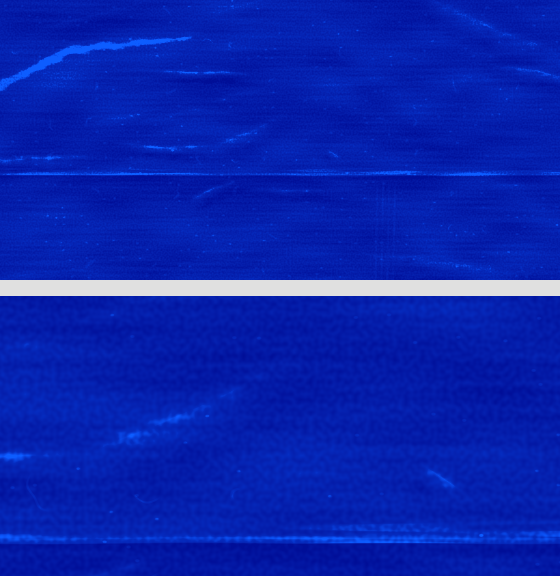
Top: the whole. Bottom: its middle third, enlarged.
Reproduce this texture procedurally as a Shadertoy shader.

```glsl
// Creased blue plastic film: a dark to bright tone is summed from soft waves,
// tapered creases, one wide glint, a horizontal fold, scratches, dust and grain,
// then mapped to a four-step blue ramp. Lengths are in canvas heights.

const float PI = 3.14159;
const vec3 DEEP_BLUE  = vec3(0.01, 0.09, 0.64);
const vec3 FILM_BLUE  = vec3(0.02, 0.13, 0.69);
const vec3 SHEEN_BLUE = vec3(0.02, 0.17, 0.75);
const vec3 GLINT_BLUE = vec3(0.04, 0.30, 0.93);

float hash(vec2 p) {
    vec3 q = fract(vec3(p.xyx) * 0.1031);
    q += dot(q, q.yzx + 33.33);
    return fract((q.x + q.y) * q.z);
}

vec2 hash2(vec2 p) { return vec2(hash(p), hash(p + 71.7)); }

float cornerSlope(vec2 cell, vec2 offset) {
    float angle = 2.0 * PI * hash(cell);
    return dot(vec2(cos(angle), sin(angle)), offset);
}

float gradientNoise(vec2 p) {
    vec2 i = floor(p), f = fract(p), e = vec2(1.0, 0.0);
    vec2 u = f * f * f * (f * (f * 6.0 - 15.0) + 10.0);
    return mix(mix(cornerSlope(i, f), cornerSlope(i + e, f - e), u.x),
               mix(cornerSlope(i + e.yx, f - e.yx), cornerSlope(i + 1.0, f - 1.0), u.x), u.y);
}

vec2 rotate(vec2 p, float angle) {
    float c = cos(angle), s = sin(angle);
    return vec2(c * p.x + s * p.y, c * p.y - s * p.x);
}

// Ridge from a to b: crisp upper edge, soft lower edge, shadow underneath
float crease(vec2 p, vec2 a, vec2 b, float width) {
    vec2 dir = normalize(b - a), q = p - a;
    float along = dot(q, dir) / length(b - a);
    float across = dot(q, vec2(-dir.y, dir.x)) / width;
    float taper = smoothstep(0.0, 0.35, along) * (1.0 - smoothstep(0.5, 1.0, along));
    float ridge = exp(-abs(across) * (across > 0.0 ? 2.0 : 0.9));
    float shadow = exp(-(across + 3.2) * (across + 3.2) * 0.4);
    return taper * (ridge - 0.4 * shadow);
}

// Signed distance to a segment whose radius changes from ra to rb
float taperedSegment(vec2 p, vec2 a, vec2 b, float ra, float rb) {
    float h = clamp(dot(p - a, b - a) / dot(b - a, b - a), 0.0, 1.0);
    return length(p - mix(a, b, h)) - mix(ra, rb, h);
}

float waves(vec2 p) {
    vec2 q = p + 0.06 * gradientNoise(p * 3.0);
    float level = gradientNoise(q * vec2(1.6, 8.0));
    float slanted = gradientNoise(rotate(q, 0.5) * vec2(2.5, 9.0) + 20.0);
    float falling = gradientNoise(rotate(q, -0.45) * vec2(2.0, 10.0) + 40.0);
    float right = smoothstep(0.7, 1.5, p.x);
    return level * mix(1.5, 0.9, right) + slanted * 0.9 + falling * mix(0.4, 1.1, right);
}

float scatteredCreases(vec2 p) {
    float sum = 0.0;
    for (int i = 0; i < 34; i++) {
        vec2 id = vec2(float(i) + 3.0, 17.0), r = hash2(id), s = hash2(id + 9.0);
        vec2 center = r * vec2(2.0, 1.0);
        float tilt = (s.x - 0.5) * 0.6 - 0.4 * smoothstep(1.2, 2.0, center.x) * r.y;
        vec2 reach = mix(0.08, 0.32, s.y) * vec2(cos(tilt), sin(tilt));
        sum += mix(0.4, 1.0, s.x) * crease(p, center - reach, center + reach, mix(0.007, 0.024, r.x * s.y));
    }
    return sum;
}

float mainCreases(vec2 p) {
    return 2.6 * crease(p, vec2(0.50, 0.752), vec2(0.98, 0.733), 0.010)
         + 2.8 * crease(p, vec2(0.38, 0.490), vec2(0.86, 0.462), 0.011)
         + 2.5 * crease(p, vec2(-0.2, 0.420), vec2(0.40, 0.447), 0.013)
         + 1.5 * crease(p, vec2(0.74, 0.455), vec2(1.05, 0.615), 0.016)
         + 1.8 * crease(p, vec2(0.84, 0.322), vec2(1.28, 0.316), 0.008)
         + 2.0 * crease(p, vec2(0.66, 0.280), vec2(0.88, 0.365), 0.012)
         + 1.5 * crease(p, vec2(1.40, 1.060), vec2(2.15, 0.740), 0.024)
         + 2.3 * crease(p, vec2(1.72, 0.775), vec2(2.15, 0.695), 0.012)
         + 2.0 * crease(p, vec2(1.17, 0.470), vec2(1.23, 0.425), 0.008)
         + 1.3 * crease(p, vec2(1.18, 0.115), vec2(2.10, -0.01), 0.020);
}

float wideGlint(vec2 p, float px) {
    vec2 bend = vec2(0.25, 0.82);
    float d = min(taperedSegment(p, vec2(-0.03, 0.68), bend, 0.014, 0.014),
                  taperedSegment(p, bend, vec2(0.68, 0.866), 0.015, 0.002));
    d += 0.012 * gradientNoise(p * vec2(14.0, 30.0)) + 0.005 * gradientNoise(p * 60.0);
    float body = 2.1 + 1.2 * gradientNoise(p * vec2(12.0, 40.0));
    return body * (1.0 - smoothstep(-2.0 * px, 1.5 * px, d)) + 0.7 * exp(-max(d, 0.0) * 70.0);
}

float fold(vec2 p, float px) {
    float h = p.y - 0.372 - 0.002 * gradientNoise(vec2(p.x * 5.0, 2.0));
    float above = smoothstep(-px, px, h);
    float streaks = smoothstep(-0.05, 0.3, gradientNoise(vec2(p.x * 4.0, p.y * 110.0)));
    float patches = 0.75 + gradientNoise(vec2(p.x * 3.0, 8.0));
    float line = exp(-abs(h - 0.006) * 170.0) * (1.3 + 0.9 * patches);
    float shade = 1.3 * exp(-max(-h, 0.0) * 40.0) * (1.0 - above);
    float band = 1.0 - smoothstep(0.012, 0.042, h);
    return above * (line + band * (0.2 + 1.5 * streaks * patches)) - shade;
}

float scratches(vec2 p, float px) {
    float sum = 0.0;
    for (int i = 0; i < 4; i++) {
        float x = 1.345 + 0.021 * float(i) + 0.02 * (p.y - 0.2);
        float wear = 0.6 + gradientNoise(vec2(float(i) * 7.3, p.y * 9.0));
        sum += wear * (1.0 - smoothstep(0.001, 0.001 + 1.5 * px, abs(p.x - x)));
    }
    return sum * (1.0 - smoothstep(0.33, 0.37, p.y));
}

float specks(vec2 p, float size, float share, float px) {
    vec2 id = floor(p / size), r = hash2(id + 5.0);
    vec2 q = (fract(p / size) - 0.25 - 0.5 * r) * size;
    float grain = 1.0 - smoothstep(0.0008, 0.0008 + 1.5 * px, length(q * vec2(0.7, 1.0)));
    return grain * step(hash(id + 31.0), share);
}

// Short curled fibres: bent arcs, one per chosen cell
float fibres(vec2 p, float size, float share, float px) {
    vec2 id = floor(p / size), r = hash2(id + 13.0);
    vec2 q = (fract(p / size) - 0.5 - 0.4 * (r - 0.5)) * size;
    q += 0.012 * vec2(gradientNoise(p * 30.0), gradientNoise(p * 30.0 + 50.0));
    float turn = 2.0 * PI * hash(id + 47.0);
    float arc = smoothstep(0.5, 0.9, dot(q, vec2(cos(turn), sin(turn))) / (length(q) + 0.0001));
    float d = abs(length(q) - size * mix(0.08, 0.25, r.x));
    return arc * (1.0 - smoothstep(0.0005, 0.0005 + 1.5 * px, d)) * step(r.y, share);
}

vec3 filmColor(float tone) {
    float t = clamp(tone, -0.9, 3.5);
    if (t < 1.0) return mix(DEEP_BLUE, FILM_BLUE, t);
    if (t < 2.0) return mix(FILM_BLUE, SHEEN_BLUE, t - 1.0);
    return mix(SHEEN_BLUE, GLINT_BLUE, t - 2.0);
}

void mainImage(out vec4 fragColor, in vec2 fragCoord) {
    float px = 1.0 / iResolution.y;
    vec2 p = fragCoord * px;
    vec2 bent = p + 0.016 * vec2(gradientNoise(p * 6.0), gradientNoise(p * 7.0 + 30.0));
    float rough = 1.0 + 1.2 * gradientNoise(p * vec2(25.0, 60.0));

    float tone = 0.72 + waves(p) + 0.7 * rough * scatteredCreases(bent);
    tone += rough * mainCreases(bent) + wideGlint(p, px) + fold(p, px);
    tone += 0.8 * scratches(p, px) + 1.4 * specks(p, 0.03, 0.13, px) + 1.0 * fibres(p, 0.13, 0.3, px);

    // Fine level lines and grain of the film
    tone += 0.9 * gradientNoise(p * vec2(3.0, 95.0)) + 1.1 * gradientNoise(p * 150.0);
    fragColor = vec4(filmColor(tone), 1.0);
}
```
